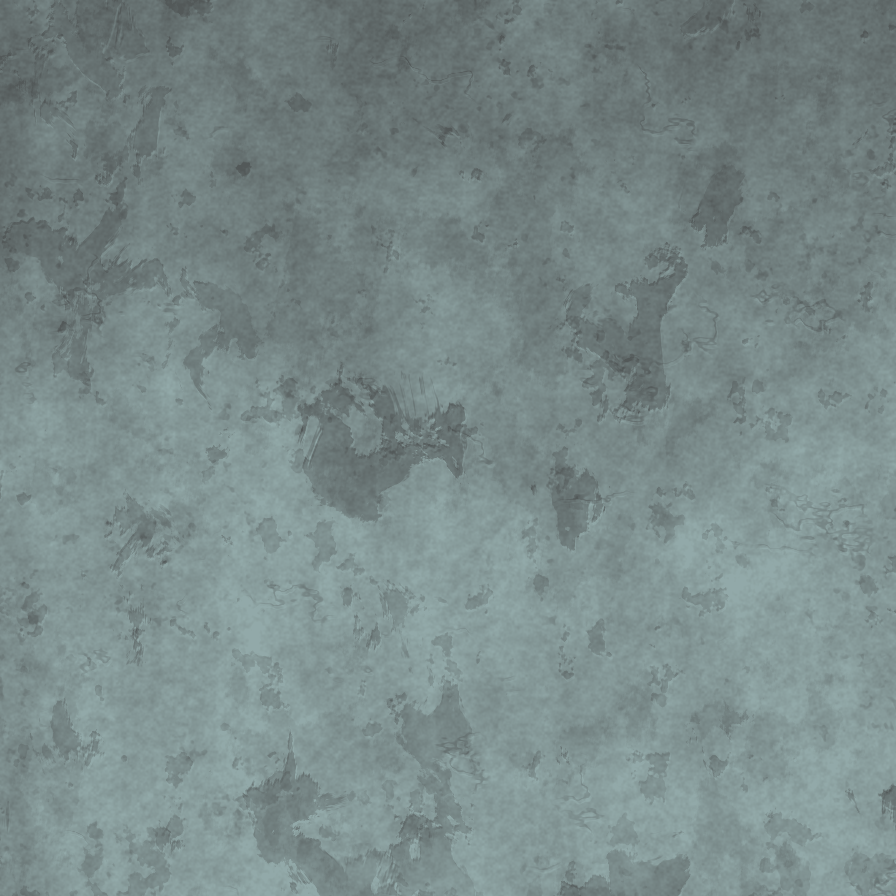
A Shadertoy shader for this texture:

```glsl
// Weathered blue-grey plaster wall: stained dark top, pale base, ragged peeled patches.

const vec3 DARK_PLASTER  = vec3(0.375, 0.412, 0.412);
const vec3 LIGHT_PLASTER = vec3(0.540, 0.622, 0.620);
const float TOP_TONE     = 0.29;   // tone runs from 0 (dark) to 1 (light)
const float BASE_TONE    = 0.98;
const float MOTTLE       = 0.75;
const float STREAKS      = 0.28;
const float BLOTCH       = 0.42;
const float STUCCO       = 0.36;
const float GRAIN        = 0.34;
const float PEEL_DEPTH   = 0.38;
const float SCUFF_DEPTH  = 0.17;
const float CHIP_DEPTH   = 0.30;
const float RIM_LIGHT    = 0.24;
const float RIM_SHADOW   = 0.26;
const float EDGE_SOFT    = 0.030;
const float ROUGHNESS    = 0.60;   // weight of each finer octave
const vec2  LIGHT_STEP   = vec2(-0.0012, 0.0028);

float hash(vec2 p) {
    return fract(sin(dot(p, vec2(127.1, 311.7))) * 43758.5453);
}

float noise(vec2 p) {
    vec2 cell = floor(p), f = fract(p);
    f = f * f * (3.0 - 2.0 * f);
    float low  = mix(hash(cell), hash(cell + vec2(1, 0)), f.x);
    float high = mix(hash(cell + vec2(0, 1)), hash(cell + vec2(1, 1)), f.x);
    return mix(low, high, f.y);
}

// Rotated octaves, normalised to a mean of 0.5.
float fbm(vec2 p, int octaves) {
    float sum = 0.0, weight = 0.5, total = 0.0;
    for (int i = 0; i < octaves; i++) {
        sum += weight * noise(p);
        total += weight;
        weight *= ROUGHNESS;
        p = mat2(1.6, 1.2, -1.2, 1.6) * p + 17.3;
    }
    return sum / total;
}

// Where the coat has come away: centre of the wall and along the foot.
float wear(vec2 p) {
    vec2 d = (p - vec2(0.53, 0.57)) / vec2(0.30, 0.25);
    float foot = smoothstep(0.26, 0.06, p.y);
    return max(exp(-dot(d, d)), foot);
}

// Torn patches, a little taller than wide.
float peel(vec2 p) {
    vec2 q = p * vec2(12.0, 9.0) + 141.0;
    q += 0.5 * vec2(noise(p * 17.0), noise(p * 17.0 + 31.0));
    float limit = 0.66 - 0.105 * wear(p);
    return smoothstep(limit, limit + EDGE_SOFT, fbm(q, 7));
}

// Small flakes scattered around the patches.
float chips(vec2 p) {
    float limit = 0.70 - 0.07 * wear(p);
    return smoothstep(limit, limit + 1.5 * EDGE_SOFT, fbm(p * vec2(30.0, 27.0) + 7.0, 5));
}

// Broken hairlines and curled lips, mostly in the upper half.
float cracks(vec2 p) {
    float line = abs(fbm(p * vec2(5.0, 8.0) + 83.0, 6) - 0.5);
    float gate = smoothstep(0.58, 0.70, fbm(p * 12.0 + 59.0, 3) + 0.06 * p.y);
    return gate * smoothstep(0.012, 0.002, line);
}

void mainImage(out vec4 fragColor, in vec2 fragCoord) {
    vec2 p = fragCoord / iResolution.xy;

    // Broad shading: uneven damp line, dark borders
    float height = p.y + 0.35 * (fbm(p * 3.5 + 5.0, 4) - 0.5);
    float tone = mix(TOP_TONE, BASE_TONE, smoothstep(1.0, 0.34, height));
    tone -= 0.16 * smoothstep(0.06, 0.0, p.x + 0.05 * (noise(p * 8.0) - 0.5));
    tone -= 0.16 * smoothstep(0.65, 1.0, p.x) * smoothstep(0.55, 1.0, p.y);

    // Cloudy mottling, vertical run stains and small blotches
    tone += MOTTLE * (fbm(p * vec2(10.0, 8.0) + 23.0, 7) - 0.5);
    tone += STREAKS * (fbm(p * vec2(19.0, 4.0) + 67.0, 5) - 0.5);
    tone += BLOTCH * (fbm(p * vec2(38.0, 32.0) + 37.0, 5) - 0.5);

    // Thin scuffs where only the top skin is lost
    float scuffLimit = 0.58 - 0.05 * wear(p);
    float scuff = smoothstep(scuffLimit, scuffLimit + 0.05, fbm(p * vec2(15.0, 11.0) + 201.0, 7));
    tone -= SCUFF_DEPTH * scuff;

    // Peeled coat, with uneven depth
    float bare = peel(p), flake = chips(p);
    float depth = 0.55 + 0.9 * noise(p * 9.0 + 13.0);
    tone -= PEEL_DEPTH * depth * bare * (0.4 + 0.6 * smoothstep(0.1, 0.8, tone));
    tone -= CHIP_DEPTH * flake * (1.0 - 0.5 * bare);

    // Relief along the broken edges
    float relief = bare - peel(p + LIGHT_STEP) + 0.6 * (flake - chips(p + LIGHT_STEP));
    float broken = smoothstep(0.25, 0.65, noise(p * 24.0 + 3.0));
    tone -= RIM_SHADOW * broken * max(relief, 0.0);
    tone += RIM_LIGHT * broken * max(-relief, 0.0);
    float crack = cracks(p);
    tone -= 0.30 * crack;
    tone += 0.16 * max(cracks(p + 1.4 * LIGHT_STEP) - crack, 0.0);

    // Pits, side-lit stucco bumps and surface grain
    float pitting = smoothstep(0.46, 0.64, fbm(p * 8.0 + 91.0, 3));
    tone -= 0.32 * pitting * smoothstep(0.64, 0.78, fbm(p * 75.0 + 11.0, 3));
    float bump = fbm(p * 85.0 + 19.0, 3) - fbm((p + LIGHT_STEP) * 85.0 + 19.0, 3);
    tone += STUCCO * bump * (1.0 - 0.5 * bare);
    tone += GRAIN * (fbm(p * 130.0, 3) - 0.5);
    tone += 0.5 * GRAIN * (noise(p * 330.0 + 29.0) - 0.5);

    vec3 color = mix(DARK_PLASTER, LIGHT_PLASTER, clamp(tone, -0.3, 1.2));
    fragColor = vec4(color, 1.0);
}
```
